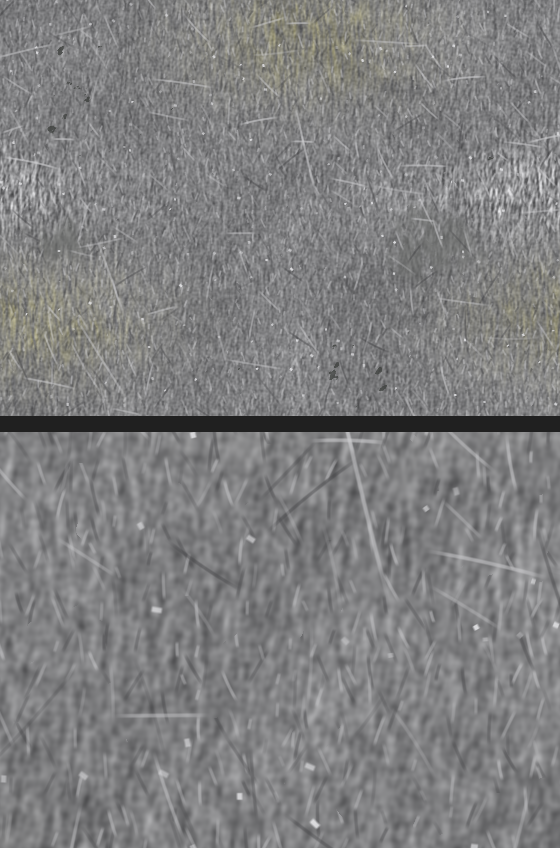
Top, the full canvas; bottom, a detail of the centre.
Give the GLSL for this texture, as a WebGL 1 fragment shader.

```glsl
precision highp float;
uniform vec2 u_resolution;

// Colours
const vec3 METAL = vec3(0.497, 0.498, 0.505);
const vec3 PALE = vec3(0.80, 0.80, 0.81);
const vec3 DARK = vec3(0.27, 0.27, 0.28);
const vec3 CHIP = vec3(0.25, 0.26, 0.25);
const vec3 SMUDGE = vec3(0.43, 0.435, 0.43);
const vec3 YELLOW_SHIFT = vec3(0.055, 0.045, -0.035);

// Lengths in units of the canvas height
const float BRICK = 0.674;
const vec2 GRAIN_LONG = vec2(125.0, 20.0);
const vec2 GRAIN_SHORT = vec2(150.0, 55.0);
const float SPECK_SCALE = 140.0;
const float CLOUD_SCALE = 5.0;
const float CHIP_SCALE = 24.0;
const float GRAIN_CONTRAST = 0.15;
const float SPECK_CONTRAST = 0.12;
const float CLOUD_CONTRAST = 0.07;
const float STEEP = 1.57;

vec2 hash2(vec2 p) {
  vec3 q = fract(p.xyx * vec3(0.1031, 0.1030, 0.0973));
  q += dot(q, q.yzx + 33.33);
  return fract((q.xx + q.yz) * q.zy);
}

float cornerSlope(vec2 cell, vec2 offset) {
  return dot(hash2(cell) * 2.0 - 1.0, offset);
}

float gradientNoise(vec2 p) {
  vec2 i = floor(p), f = fract(p), e = vec2(1.0, 0.0);
  vec2 u = f * f * f * (f * (f * 6.0 - 15.0) + 10.0);
  float low = mix(cornerSlope(i, f), cornerSlope(i + e, f - e), u.x);
  float high = mix(cornerSlope(i + e.yx, f - e.yx), cornerSlope(i + 1.0, f - 1.0), u.x);
  return mix(low, high, u.y);
}

float fbm(vec2 p) {
  float sum = 0.0, gain = 1.0;
  for (int i = 0; i < 4; i++) {
    sum += gain * gradientNoise(p);
    p = p * 2.03 + 17.3;
    gain *= 0.55;
  }
  return sum;
}

vec2 turn(vec2 p, float a) {
  return vec2(cos(a) * p.x + sin(a) * p.y, cos(a) * p.y - sin(a) * p.x);
}

// Soft stain, repeated in a half-shifted brick pattern
float stain(vec2 p, vec2 centre, vec2 radius) {
  vec2 q = p - centre;
  q -= BRICK * floor(q.y / BRICK + 0.5);
  q.x = mod(q.x + BRICK, 2.0 * BRICK) - BRICK;
  q /= radius;
  return exp(-dot(q, q));
}

// Random tapered strokes, one per grid cell; reach is in cells, at most 1
float scratches(vec2 p, float cells, float angle, float spread, float reach, float width, float density) {
  float pixel = 1.0 / u_resolution.y, cover = 0.0;
  vec2 home = floor(p * cells);
  for (int y = -1; y <= 1; y++) {
    for (int x = -1; x <= 1; x++) {
      vec2 cell = home + vec2(float(x), float(y));
      vec2 place = hash2(cell + cells), kind = hash2(cell + 71.7 + angle * 9.0);
      vec2 shape = hash2(cell + 139.1 + width * 999.0);
      vec2 q = turn(p - (cell + place) / cells, angle + (kind.x * 2.0 - 1.0) * spread);
      float halfLength = reach * mix(0.35, 1.0, shape.x) / cells;
      float along = abs(q.x) / halfLength;
      float bend = (shape.y - 0.5) * 0.12 * halfLength * along * along;
      float line = 1.0 - smoothstep(0.3 * width, width + pixel, abs(q.y + bend));
      float taper = 1.0 - smoothstep(0.5, 1.0, along);
      cover = max(cover, line * taper * mix(0.35, 1.0, shape.y) * step(kind.y, density));
    }
  }
  return cover;
}

void main() {
  vec2 p = gl_FragCoord.xy / u_resolution.y;
  float cloud = fbm(p * CLOUD_SCALE);
  float ragged = 1.0 + 1.2 * fbm(p * vec2(28.0, 13.0) + 40.0);

  // Stains
  float yellow = stain(p, vec2(0.74, 0.90), vec2(0.25, 0.13)) * ragged;
  float white = stain(p, vec2(1.30, 0.54), vec2(0.24, 0.10)) * ragged;
  float smudge = stain(p, vec2(1.04, 0.41), vec2(0.13, 0.10)) + 0.7 * stain(p, vec2(0.15, 0.42), vec2(0.09, 0.07));
  smudge = smoothstep(0.25, 0.85, smudge * ragged) * 0.7;

  // Brushed grain
  float longGrain = gradientNoise(turn(p, 0.05) * GRAIN_LONG + cloud);
  float shortGrain = gradientNoise(turn(p, -0.25) * GRAIN_SHORT + 9.0);
  float speck = gradientNoise(p * SPECK_SCALE + 31.0);
  float grain = longGrain + shortGrain;
  vec3 colour = METAL + GRAIN_CONTRAST * grain + SPECK_CONTRAST * speck + CLOUD_CONTRAST * cloud;
  colour += YELLOW_SHIFT * clamp(yellow * (0.75 + 1.6 * longGrain), 0.0, 1.6);
  colour += clamp(white * (0.10 + 0.30 * grain), -0.05, 0.28);

  // Fine wear
  float wear = 0.55 + 0.5 * cloud;
  colour = mix(colour, DARK, 0.45 * scratches(p, 42.0, STEEP, 0.6, 0.8, 0.0014, wear));
  colour = mix(colour, PALE, 0.50 * scratches(p + 3.1, 46.0, STEEP, 0.5, 0.7, 0.0013, wear));
  colour = mix(colour, SMUDGE + 0.06 * grain, smudge);

  // Long scratches and bright nicks
  colour = mix(colour, DARK, 0.50 * scratches(p + 5.3, 13.0, STEEP, 1.1, 0.8, 0.0014, 0.45));
  colour = mix(colour, PALE, 0.55 * scratches(p + 7.7, 15.0, 1.9, 0.7, 0.8, 0.0014, 0.5));
  colour = mix(colour, PALE, 0.65 * scratches(p + 1.9, 9.0, 0.05, 0.3, 0.8, 0.0016, 0.35));
  colour = mix(colour, PALE, 0.70 * scratches(p + 2.6, 5.0, 1.95, 0.25, 0.7, 0.0018, 0.22));
  colour = mix(colour, PALE + 0.1, 0.9 * scratches(p + 4.2, 24.0, 2.3, 0.8, 0.13, 0.0026, 0.22));

  // Dark chips
  float cluster = stain(p, vec2(0.17, 0.78), vec2(0.13, 0.15));
  float chip = fbm(turn(p, 0.6) * CHIP_SCALE * vec2(0.8, 1.2) + 12.0) + 0.45 * cluster;
  colour = mix(colour, CHIP, 0.8 * smoothstep(0.74, 0.84, chip));

  gl_FragColor = vec4(clamp(colour, 0.0, 1.0), 1.0);
}
```
